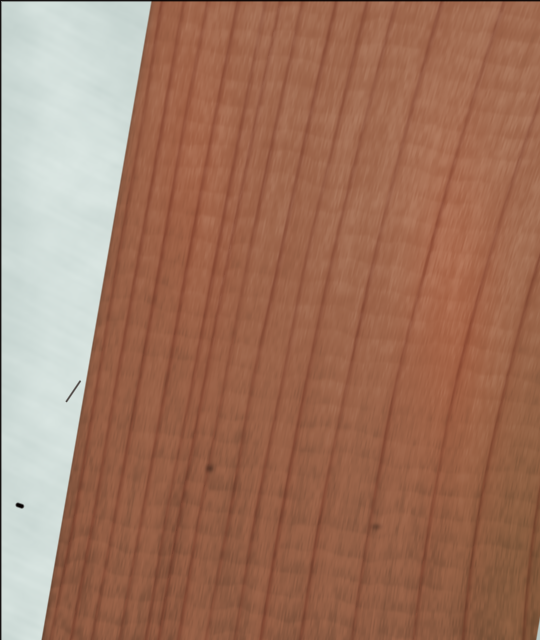
A Shadertoy shader for this texture:

```glsl
// A slanted, rippled wooden board lying on a pale cool sheet.
// The curved grain is straightened by solving a quadratic, so that rings,
// fibres and cross ripples can all be drawn in the board's own coordinates.

const vec3 WOOD_DARK = vec3(0.47, 0.31, 0.225);
const vec3 WOOD_MID = vec3(0.61, 0.395, 0.29);
const vec3 WOOD_LIGHT = vec3(0.69, 0.50, 0.395);
const vec3 SHEET_DIM = vec3(0.73, 0.79, 0.775);
const vec3 SHEET_LIT = vec3(0.86, 0.905, 0.89);

// Ring distances from the board's left edge, measured along its foot
const int RING_COUNT = 15;
const float RINGS[RING_COUNT] = float[](
    0.019, 0.054, 0.093, 0.145, 0.191, 0.214, 0.251, 0.305,
    0.356, 0.403, 0.478, 0.573, 0.687, 0.780, 0.890);

float hash(vec2 p) {
    vec3 q = fract(vec3(p.xyx) * 0.1031);
    q += dot(q, q.yzx + 33.33);
    return fract((q.x + q.y) * q.z);
}

float noise(vec2 p) {
    vec2 i = floor(p), f = fract(p);
    f = f * f * (3.0 - 2.0 * f);
    return mix(mix(hash(i), hash(i + vec2(1, 0)), f.x),
               mix(hash(i + vec2(0, 1)), hash(i + vec2(1, 1)), f.x), f.y);
}

float fbm(vec2 p) {
    float sum = 0.0, gain = 0.53;
    for (int k = 0; k < 4; k++) {
        sum += gain * noise(p);
        p = p * 2.03 + 17.1;
        gain *= 0.5;
    }
    return sum;
}

float glow(vec2 p, vec2 centre, vec2 radius) {
    vec2 d = (p - centre) / radius;
    return exp(-dot(d, d));
}

float segmentDistance(vec2 p, vec2 a, vec2 b) {
    vec2 ab = b - a;
    return length(p - a - ab * clamp(dot(p - a, ab) / dot(ab, ab), 0.0, 1.0));
}

// Distance along the foot of the grain curve passing through uv
float grainCoordinate(vec2 uv) {
    float v = uv.y;
    float a = 0.1 * v - 0.36 * v * (1.0 - v);
    float b = 1.0 + 0.08 * v;
    float c = 0.077 + 0.204 * v - uv.x;
    return -2.0 * c / (b + sqrt(max(b * b - 4.0 * a * c, 0.01)));
}

// x: dark ring lines, y: warm late wood beside them, z: ring index
vec3 growthRings(float grain, float v) {
    vec3 rings = vec3(0.0);
    for (int k = 0; k < RING_COUNT; k++) {
        float id = float(k);
        float sway = 0.005 * (noise(vec2(v * 5.0, id * 7.3)) - 0.5);
        float d = grain - RINGS[k] - sway;
        float strength = 0.55 + 0.45 * noise(vec2(v * 6.0 + id * 3.1, id));
        float side = d > 0.0 ? 0.005 : 0.0026;
        rings.x += strength * exp(-d * d / (side * side));
        rings.y += strength * exp(-abs(d) / (d > 0.0 ? 0.020 : 0.008));
        rings.z += step(0.0, d);
    }
    return rings;
}

vec3 woodColor(vec2 uv, float grain) {
    vec3 rings = growthRings(grain, uv.y);

    // Broad light over the board
    float tone = 0.31 + 0.27 * uv.y;
    tone += 0.20 * glow(uv, vec2(0.84, 0.62), vec2(0.28, 0.36));
    tone += 0.10 * glow(uv, vec2(0.45, 0.78), vec2(0.25, 0.25));
    tone -= 0.10 * exp(-grain / 0.06) * (1.0 - 0.5 * uv.y);

    // Cross ripples, shifted a little from ring to ring
    float bend = 0.8 * fbm(vec2(grain * 14.0, uv.y * 7.0)) + 0.35 * hash(vec2(rings.z, 4.0));
    float phase = fract(uv.y * 27.0 + grain * 3.0 + bend);
    float ripple = smoothstep(0.0, 0.75, phase) * (1.0 - smoothstep(0.82, 1.0, phase)) - 0.45;
    tone += 0.13 * ripple * noise(vec2(grain * 18.0, uv.y * 13.0));

    // Fibres and mottling
    tone += 0.20 * (noise(vec2(grain * 340.0, uv.y * 75.0)) - 0.5);
    tone += 0.16 * (noise(vec2(grain * 75.0, uv.y * 5.0)) - 0.5);
    tone += 0.16 * (fbm(vec2(grain * 30.0, uv.y * 38.0)) - 0.5);

    vec3 color = mix(WOOD_DARK, WOOD_MID, smoothstep(0.0, 0.55, tone));
    color = mix(color, WOOD_LIGHT, smoothstep(0.45, 1.0, tone));

    // Red and olive casts, then the rings
    float red = glow(uv, vec2(0.84, 0.52), vec2(0.09, 0.28))
              + 0.6 * glow(uv, vec2(0.36, 0.74), vec2(0.08, 0.25));
    color += red * vec3(0.035, -0.012, -0.018);
    color -= vec3(0.05, 0.015, 0.03) * glow(uv, vec2(1.0, 0.1), vec2(0.15, 0.35));
    color *= 1.0 - rings.y * vec3(0.03, 0.075, 0.085);
    return color * (1.0 - min(rings.x, 1.0) * vec3(0.13, 0.21, 0.22));
}

vec3 sheetColor(vec2 uv) {
    float lit = 0.78 + 0.5 * (fbm(uv * vec2(16.0, 20.0)) - 0.5);
    lit -= 0.4 * smoothstep(0.10, 0.0, uv.x) * (0.4 + 0.6 * uv.y);
    lit -= 0.35 * glow(uv, vec2(0.25, 1.0), vec2(0.10, 0.16));
    lit += 0.15 * (noise(uv * vec2(30.0, 110.0) + uv.yx * 40.0) - 0.5);
    return mix(SHEET_DIM, SHEET_LIT, clamp(lit, 0.0, 1.1));
}

void mainImage(out vec4 fragColor, in vec2 fragCoord) {
    vec2 uv = fragCoord / iResolution.xy;
    vec2 p = fragCoord / iResolution.y;
    float soft = 1.2 / iResolution.y;
    float grain = grainCoordinate(uv);

    // Sheet with a splinter and a fleck
    vec3 color = sheetColor(uv);
    float splinter = segmentDistance(p, vec2(0.104, 0.373), vec2(0.125, 0.404));
    color = mix(color, vec3(0.20, 0.16, 0.15), 0.85 * smoothstep(soft + 0.0008, 0.0, splinter));
    float fleck = segmentDistance(p, vec2(0.028, 0.211), vec2(0.034, 0.209)) - 0.0032;
    color = mix(color, vec3(0.02, 0.0, 0.0), smoothstep(soft, -soft, fleck));

    // Board with its dark rim and two small blemishes
    vec3 wood = woodColor(uv, max(grain, 0.0));
    wood *= 1.0 - 0.22 * exp(-max(grain, 0.0) / 0.005);
    wood *= 1.0 - 0.35 * glow(p, vec2(0.328, 0.268), vec2(0.006));
    wood *= 1.0 - 0.25 * glow(p, vec2(0.588, 0.177), vec2(0.008, 0.005));
    color = mix(color, wood, smoothstep(-soft, soft, grain));

    // Sheet showing at the lower right corner, and the black border
    float corner = uv.x - 0.993 - 0.2 * uv.y;
    color = mix(color, SHEET_DIM, smoothstep(-soft, soft, corner));
    float border = min(p.x, 1.0 - p.y) - 0.002;
    color = mix(vec3(0.02, 0.0, 0.0), color, smoothstep(-soft, soft, border));
    fragColor = vec4(color, 1.0);
}
```
